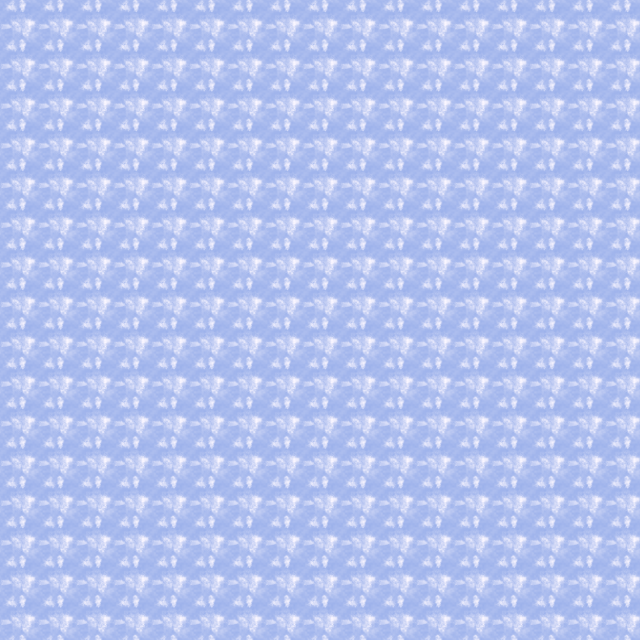
This pattern is drawn by a Shadertoy shader. Its source:

```glsl
const vec2 REPEATS = vec2(16.93, 16.12);
const vec2 CLOUD_ANCHOR = vec2(0.573, 0.448);
const vec3 SKY_BLUE = vec3(0.585, 0.675, 0.915);
const vec3 CLOUD_WHITE = vec3(0.98, 0.965, 1.0);

float hash(vec2 p) {
    return fract(sin(dot(p, vec2(127.1, 311.7))) * 43758.5453);
}

// Value noise that wraps after `period` lattice steps
float tiledNoise(vec2 p, float period) {
    vec2 i = floor(p);
    vec2 f = fract(p);
    f = f * f * (3.0 - 2.0 * f);
    vec2 lo = mod(i, period);
    vec2 hi = mod(i + 1.0, period);
    float bottom = mix(hash(lo), hash(vec2(hi.x, lo.y)), f.x);
    float top = mix(hash(vec2(lo.x, hi.y)), hash(hi), f.x);
    return mix(bottom, top, f.y);
}

// Layered noise, seamless over one unit cell
float tiledFbm(vec2 cell, float period, vec2 seed) {
    float sum = 0.0;
    float weight = 0.5;
    for (int octave = 0; octave < 3; octave++) {
        sum += weight * tiledNoise(cell * period + seed, period);
        period *= 2.0;
        weight *= 0.65;
    }
    return sum / 1.036;
}

// Soft elliptical puff, wrapped across the cell borders
float puff(vec2 cell, vec2 center, vec2 radius) {
    vec2 d = (fract(cell - center + 0.5) - 0.5) / radius;
    return exp(-dot(d, d));
}

// Puff broken up by noise and kept clear of its surroundings
float raggedPuff(vec2 cell, vec2 center, vec2 radius, float grain) {
    float body = puff(cell, center, radius);
    return smoothstep(0.2, 1.0, body + (grain - 0.5) * 0.9) * smoothstep(0.1, 0.45, body);
}

float cloudCover(vec2 cell) {
    float broad = tiledFbm(cell, 4.0, vec2(0.0));
    float grain = tiledFbm(cell, 9.0, vec2(3.0, 5.0));
    vec2 warp = vec2(broad, tiledFbm(cell, 6.0, vec2(2.0, 1.0))) - 0.5;
    vec2 p = cell + warp * 0.12 - vec2(0.03, 0.01);

    // Thin haze around and below the main cloud
    float cover = 0.05 + 0.14 * broad;
    cover += 0.18 * puff(p, vec2(0.02, -0.03), vec2(0.42, 0.26)) * (0.4 + 1.2 * grain);
    cover += 0.19 * puff(p, vec2(0.22, -0.25), vec2(0.24, 0.14)) * (0.2 + 1.5 * grain);
    cover += 0.12 * puff(p, vec2(-0.30, -0.46), vec2(0.26, 0.16)) * (0.2 + 1.5 * grain);

    // Main cloud, with brighter knots
    cover += 0.26 * raggedPuff(p, vec2(0.00, 0.05), vec2(0.36, 0.25), grain + 0.1);
    cover += 0.38 * raggedPuff(p, vec2(0.07, -0.12), vec2(0.15, 0.15), grain + 0.12);
    cover += 0.32 * raggedPuff(p, vec2(0.17, 0.11), vec2(0.14, 0.10), grain + 0.1);
    cover += 0.20 * raggedPuff(p, vec2(-0.17, 0.02), vec2(0.14, 0.09), grain);

    // Side wisp and the pair of small lower puffs
    cover += 0.40 * raggedPuff(p, vec2(-0.47, -0.02), vec2(0.17, 0.08), grain + 0.1);
    cover += 0.50 * raggedPuff(p, vec2(-0.31, -0.53), vec2(0.16, 0.09), grain + 0.1);
    cover += 0.32 * raggedPuff(p, vec2(-0.29, -0.40), vec2(0.07, 0.10), grain);
    cover += 0.66 * raggedPuff(p, vec2(-0.03, -0.50), vec2(0.085, 0.13), grain + 0.15);

    // Slanted blue gaps through the upper cloud
    float gaps = smoothstep(0.5, 0.72, tiledFbm(cell + vec2(0.0, cell.x), 7.0, vec2(4.0, 2.0)));
    cover -= 0.26 * gaps * puff(p, vec2(-0.03, 0.13), vec2(0.26, 0.15));

    // Fine mottling, stronger inside the clouds
    float mottle = tiledNoise(cell * 19.0, 19.0) - 0.5;
    return cover + mottle * (0.08 + 0.34 * clamp(cover, 0.0, 1.0));
}

void mainImage(out vec4 fragColor, in vec2 fragCoord) {
    vec2 uv = fragCoord / iResolution.xy;
    vec2 cell = fract(uv * REPEATS - CLOUD_ANCHOR);
    float cover = clamp(cloudCover(cell), 0.0, 1.0);
    fragColor = vec4(mix(SKY_BLUE, CLOUD_WHITE, cover), 1.0);
}
```
